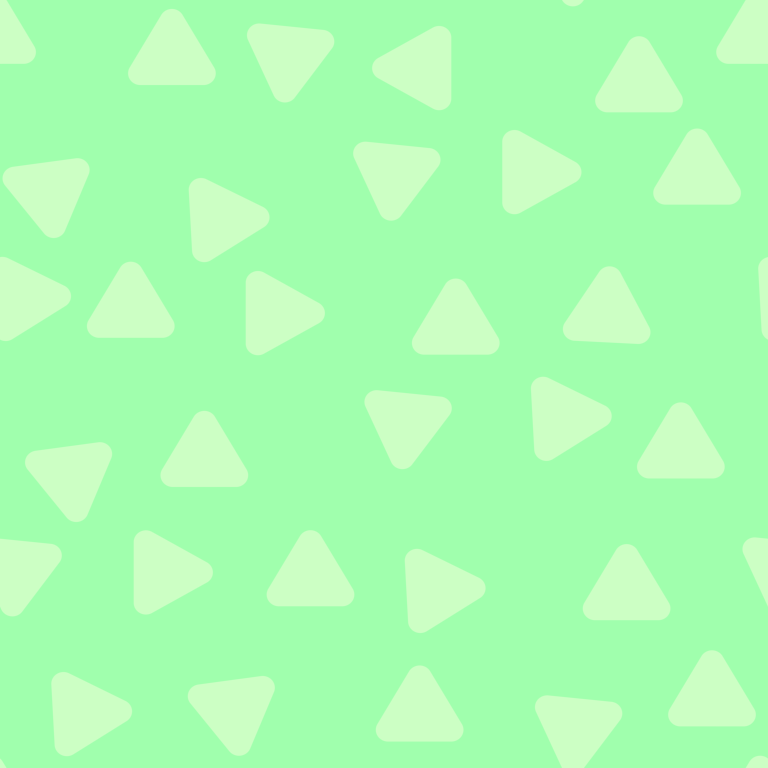
Write a three.js fragment shader that draws this pattern.

```glsl
// Scattered pale rounded triangles on flat mint green, seamless on all sides.
// Centres sit on a wrapped brick grid, are jittered, then pushed apart where
// close; each triangle is a distance function folded into a 120 degree sector.

#define GRID vec2(5.0, 6.0)          // columns and rows, rows must be even
#define JITTER vec2(0.11, 0.085)     // full range of random offset
#define SPACING 0.142                // wanted least distance of centres
#define CORE 0.0466                  // circumradius before rounding
#define ROUNDING 0.0156              // corner radius
#define STRETCH vec2(1.02, 0.98)     // slight widening of every shape
#define EDGE 0.001                   // half width of the smoothed edge
#define SEED 3.7
#define GROUND vec3(0.627, 1.0, 0.678)
#define PALE vec3(0.80, 1.0, 0.77)

varying vec2 vUv;

// Two random values per cell, repeating with the grid
vec2 hash2(vec2 cell, float salt) {
  vec2 c = mod(cell, GRID) + salt + SEED;
  return fract(sin(vec2(dot(c, vec2(127.1, 311.7)),
                        dot(c, vec2(269.5, 183.3)))) * 43758.5453);
}

float brickShift(float row) {
  return 0.5 * mod(row, 2.0);
}

vec2 jitteredCentre(vec2 cell) {
  vec2 base = (cell + 0.5 + vec2(brickShift(cell.y), 0.0)) / GRID;
  return base + (hash2(cell, 0.0) - 0.5) * JITTER;
}

// Push a centre away from neighbours that are too close
vec2 spacedCentre(vec2 cell) {
  vec2 centre = jitteredCentre(cell);
  vec2 push = vec2(0.0);
  for (int j = -1; j <= 1; j++) {
    for (int i = -1; i <= 1; i++) {
      if (i == 0 && j == 0) continue;
      vec2 away = centre - jitteredCentre(cell + vec2(float(i), float(j)));
      float dist = max(length(away), 0.001);
      push += away / dist * 0.5 * max(SPACING - dist, 0.0);
    }
  }
  return centre + push;
}

// Direction of the apex: mostly up or down, some sideways, slightly tilted
float heading(vec2 cell) {
  vec2 h = hash2(cell, 17.0);
  float degrees;
  if (h.x < 0.33) degrees = 90.0 - 3.0 * step(0.6, h.y);
  else if (h.x < 0.53) degrees = 3.0 * step(0.2, h.y);
  else if (h.x < 0.60) degrees = 180.0;
  else degrees = h.y < 0.5 ? 264.0 : (h.y < 0.83 ? 278.0 : 256.0);
  return radians(degrees);
}

// Signed distance to a rounded triangle with its apex along the angle
float roundedTriangle(vec2 p, float angle) {
  float third = radians(120.0);
  float a = mod(atan(p.y, p.x + 1e-6) - angle, third) - 0.5 * third;
  vec2 folded = length(p) * vec2(cos(a), abs(sin(a)));
  vec2 beyond = folded - CORE * vec2(0.5, 0.866);
  return length(max(beyond, 0.0)) + min(beyond.x, 0.0) - ROUNDING;
}

void main() {
  float dist = 1.0;
  float row = floor(vUv.y * GRID.y);

  // Nearest triangle among the surrounding cells
  for (int j = -1; j <= 1; j++) {
    float y = row + float(j);
    float column = floor(vUv.x * GRID.x - brickShift(y));
    for (int i = -1; i <= 1; i++) {
      vec2 cell = vec2(column + float(i), y);
      vec2 p = (vUv - spacedCentre(cell)) / STRETCH;
      dist = min(dist, roundedTriangle(p, heading(cell)));
    }
  }

  float cover = 1.0 - smoothstep(-EDGE, EDGE, dist);
  gl_FragColor = vec4(mix(GROUND, PALE, cover), 1.0);
}
```
